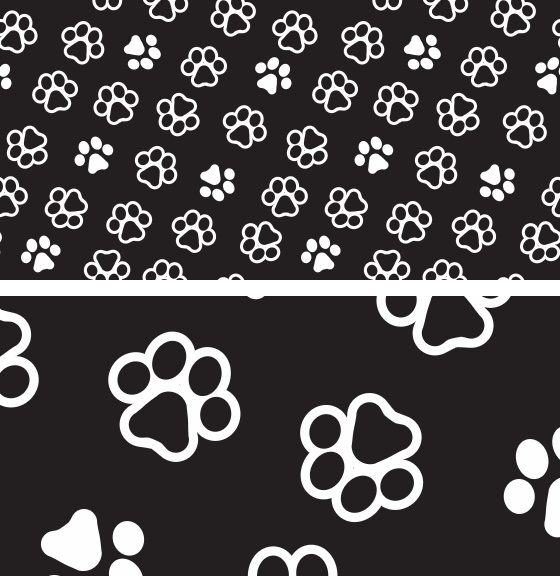
Top, the full canvas; bottom, a detail of the centre.
A Shadertoy shader for this pattern:

```glsl
const vec3  BACKGROUND = vec3(0.137, 0.122, 0.125);
const vec3  PAW_WHITE  = vec3(0.996);

const int   PAW_COUNT    = 22;                 // paws in one square tile
const int   LATTICE_STEP = 5;                  // sideways steps per paw
const vec2  FIRST_PAW    = vec2(0.513, 0.805);
const float JITTER       = 0.030;
const float PAW_SCALE    = 0.026;              // paw unit in canvas heights
const float PAW_REACH    = 0.110;              // skip pixels beyond this
const float STROKE       = 0.42;               // outline width in paw units
const float TILT_RANGE   = 1.3;                // upright paws, radians
const float TURN_RANGE   = 2.8;                // turned paws, around pi
const float PI           = 3.14159265;

// Toes and pad, in paw units, right half only
const vec2  PAW_MIDDLE   = vec2(0.0, 1.05);
const vec2  OUTER_TOE    = vec2(2.05, 1.15);
const vec2  OUTER_RADII  = vec2(0.71, 0.80);
const vec2  INNER_TOE    = vec2(0.90, 2.55);
const vec2  INNER_RADII  = vec2(0.73, 0.93);
const vec2  PAD_TOP      = vec2(0.0, 0.45);
const vec2  PAD_CORNER   = vec2(0.85, -0.65);

vec3 hash31(float n) {
    vec3 h = fract(vec3(n) * vec3(0.1031, 0.1030, 0.0973));
    h += dot(h, h.yzx + 33.33);
    return fract((h.xxy + h.yzz) * h.zyx);
}

mat2 rotation(float a) {
    float c = cos(a), s = sin(a);
    return mat2(c, -s, s, c);
}

float smoothMin(float a, float b, float k) {
    float h = max(k - abs(a - b), 0.0) / k;
    return min(a, b) - 0.25 * h * h * k;
}

float ellipseDistance(vec2 p, vec2 radii) {
    const float TINY = 1e-4;
    float f = length(p / radii);
    float g = length(p / (radii * radii));
    return (f - 1.0) * (f + TINY) / (g + TINY);
}

// Rounded triangle with a shallow dip in its wide end
float padDistance(vec2 p) {
    vec2 side = PAD_CORNER - PAD_TOP;
    float t = clamp(dot(p - PAD_TOP, side) / dot(side, side), 0.0, 1.0);
    float lobe = length(p - PAD_TOP - side * t) - mix(0.85, 0.60, t);
    float core = length(p - vec2(0.0, -0.10)) - 0.95;
    return smoothMin(lobe, core, 0.3);
}

float pawDistance(vec2 p) {
    p.x = abs(p.x);
    float outer = ellipseDistance(rotation(0.3) * (p - OUTER_TOE), OUTER_RADII);
    float inner = ellipseDistance(rotation(0.08) * (p - INNER_TOE), INNER_RADII);
    return min(padDistance(p), min(outer, inner));
}

void mainImage(out vec4 fragColor, in vec2 fragCoord) {
    vec2 uv = fragCoord / iResolution.y;
    float pixel = 1.0 / (iResolution.y * PAW_SCALE);
    float coverage = 0.0;

    for (int k = 0; k < PAW_COUNT; k++) {
        // Jittered lattice that wraps around the tile
        vec3 rnd = hash31(float(k) * 7.0 + 3.0);
        vec2 center = FIRST_PAW + vec2(LATTICE_STEP * k, -k) / float(PAW_COUNT);
        center += (rnd.xy - 0.5) * JITTER;
        vec2 offset = fract(uv - center + 0.5) - 0.5;
        if (length(offset) > PAW_REACH) continue;

        // Evenly spread choice of solid and turned paws
        int rank = (3 * k) % PAW_COUNT;
        bool solid = rank < 9 && rank % 2 == 0;
        bool turned = rank % 7 < 2;
        float angle = turned ? PI + (rnd.z - 0.5) * TURN_RANGE
                             : (rnd.z - 0.5) * TILT_RANGE;

        float d = pawDistance(rotation(angle) * offset / PAW_SCALE + PAW_MIDDLE);
        if (!solid) d = abs(d - 0.5 * STROKE) - 0.5 * STROKE;
        coverage = max(coverage, clamp(0.5 - d / pixel, 0.0, 1.0));
    }

    fragColor = vec4(mix(BACKGROUND, PAW_WHITE, coverage), 1.0);
}
```
